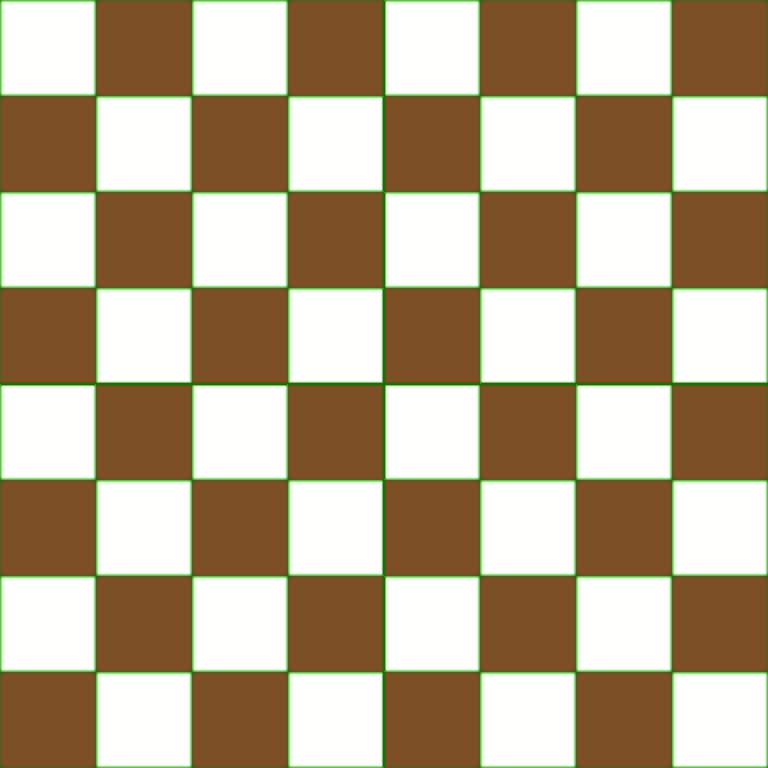
Reproduce this pattern procedurally as a three.js fragment shader.

```glsl
// Brown and white checkerboard of 8 by 8 squares with thin green seams.
// A signed distance to the nearest square edge picks the seam's colour bands,
// from olive on the brown side to a pale green fringe on the white side.

varying vec2 vUv;

const float SQUARES = 8.0;
const float UNIT = 1.0 / 512.0;      // seam measure, as a share of the canvas
const float DARK_SEAM = 4.0;         // index of the deeper middle seams

const vec3 BROWN = vec3(0.49, 0.31, 0.14);
const vec3 WHITE = vec3(1.0, 1.0, 0.995);
const vec3 PALE_GREEN = vec3(0.85, 1.0, 0.82);
const vec3 MID_GREEN = vec3(0.40, 0.74, 0.32);
const vec3 OLIVE = vec3(0.34, 0.35, 0.12);
const vec3 DARK_GREEN = vec3(0.14, 0.42, 0.02);

// Soft step centred on an edge, measured in seam units.
float softStep(float edge, float x) {
  return smoothstep(edge - 0.4, edge + 0.4, x);
}

// Distance to the nearest grid line on each axis, in seam units.
vec2 gridDistance(vec2 grid) {
  return (0.5 - abs(fract(grid) - 0.5)) / (SQUARES * UNIT);
}

// 1.0 on white squares, -1.0 on brown ones; the lower left square is brown.
float squareSign(vec2 grid) {
  vec2 cell = floor(grid);
  return mod(cell.x + cell.y, 2.0) * 2.0 - 1.0;
}

// 1.0 where the nearest seam is one of the two through the centre.
float darkSeam(vec2 grid, vec2 dist) {
  vec2 line = floor(grid + 0.5);
  float index = dist.x < dist.y ? line.x : line.y;
  return 1.0 - step(0.5, abs(index - DARK_SEAM));
}

// Colour bands across a seam, from brown (negative) to white (positive).
vec3 seamProfile(float d, float dark) {
  vec3 color = mix(BROWN, mix(OLIVE, DARK_GREEN, dark), softStep(-1.1, d));
  color = mix(color, mix(MID_GREEN, DARK_GREEN, dark), softStep(0.0, d));
  color = mix(color, PALE_GREEN, softStep(1.0, d));
  return mix(color, WHITE, softStep(2.2, d));
}

void main() {
  vec2 grid = vUv * SQUARES;
  vec2 dist = gridDistance(grid);
  float signedDist = min(dist.x, dist.y) * squareSign(grid);
  vec3 color = seamProfile(signedDist, darkSeam(grid, dist));

  // Small green knots where the seams cross.
  float knot = 1.0 - softStep(1.7, length(dist));
  color = mix(color, DARK_GREEN, 0.5 * knot);

  gl_FragColor = vec4(color, 1.0);
}
```
